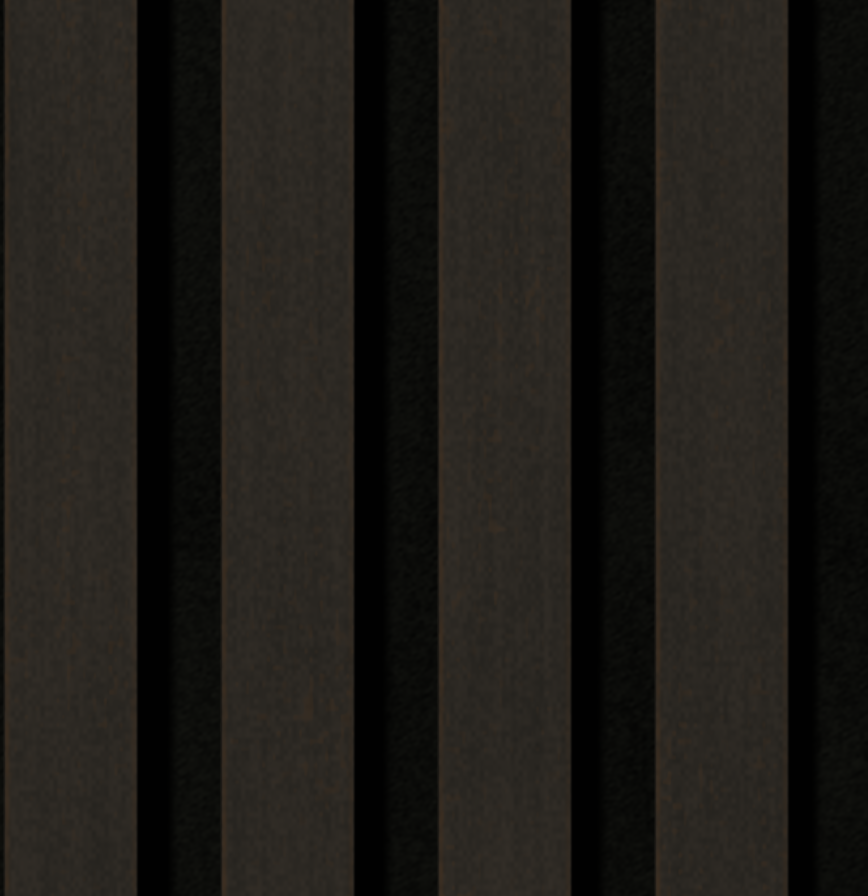
This texture is drawn by a Shadertoy shader. Its source:

```glsl
// Dark wooden slats standing on black felt, with a deep shadow beside each slat.

const float SLATS = 4.0;          // repeats across the canvas
const float SLAT_START = 0.019;   // left edge of a slat, in repeats
const float SLAT_WIDTH = 0.613;   // in repeats
const float SHADOW_WIDTH = 0.165; // first slat's shadow, in repeats
const float SHADOW_SHRINK = 0.010; // shadow narrowing per slat
const float EDGE_SOFTNESS = 0.009;
const float FINE_GRAIN = 210.0;   // speckles per canvas height

const vec3 WOOD_DARK = vec3(0.145, 0.136, 0.119);
const vec3 WOOD_LIGHT = vec3(0.200, 0.180, 0.155);
const vec3 WOOD_BROWN = vec3(0.270, 0.190, 0.120);
const vec3 FELT = vec3(0.043, 0.045, 0.036);
const vec3 SHADOW = vec3(0.003, 0.003, 0.002);

// Integer hash, 0..1
float hash(ivec2 cell) {
    uvec2 q = uvec2(cell) * uvec2(1597334673u, 3812015801u);
    uint n = (q.x ^ q.y) * 1597334673u;
    n = (n ^ (n >> 15)) * 2246822519u;
    n ^= n >> 13;
    return float(n >> 8) / 16777216.0;
}

// Smooth value noise, 0..1
float noise(vec2 p) {
    ivec2 i = ivec2(floor(p));
    vec2 f = fract(p);
    f = f * f * (3.0 - 2.0 * f);
    float low = mix(hash(i), hash(i + ivec2(1, 0)), f.x);
    float high = mix(hash(i + ivec2(0, 1)), hash(i + ivec2(1, 1)), f.x);
    return mix(low, high, f.y);
}

// Wood: long streaks, cloudy tone, fine speckle and warm flecks
vec3 woodColor(vec2 p, float slat) {
    vec2 q = p + vec2(0.0, 7.3 * slat);
    float streak = noise(q * vec2(95.0, 3.0)) + 0.6 * noise(q * vec2(190.0, 9.0) + 31.0);
    float cloud = noise(q * vec2(9.0, 5.0) + 11.0);
    float speckle = noise(q * vec2(FINE_GRAIN, 0.75 * FINE_GRAIN));
    float tone = 0.47 + 0.32 * (streak - 0.8) + 0.30 * (cloud - 0.5) + 0.60 * (speckle - 0.5);
    vec3 color = mix(WOOD_DARK, WOOD_LIGHT, tone);
    float fleck = noise(q * vec2(170.0, 110.0) + 57.0) * (0.6 + 0.4 * noise(q * vec2(40.0, 4.0)));
    return mix(color, WOOD_BROWN, 0.35 * smoothstep(0.55, 0.95, fleck));
}

// Felt: short slanted fibres over a patchy base
vec3 feltColor(vec2 p) {
    vec2 slanted = vec2(p.x + 0.6 * p.y, p.y - 0.6 * p.x);
    float fibre = noise(slanted * vec2(115.0, 210.0));
    float fuzz = noise(p * FINE_GRAIN + 19.0);
    float patchTone = noise(p * vec2(14.0, 7.0) + 5.0);
    return FELT * (0.35 + 0.55 * fibre + 0.45 * fuzz + 0.35 * patchTone);
}

void mainImage(out vec4 fragColor, in vec2 fragCoord) {
    vec2 p = fragCoord / iResolution.y;
    float x = SLATS * fragCoord.x / iResolution.x - SLAT_START;
    float slat = floor(x);
    float along = fract(x);
    float soft = max(EDGE_SOFTNESS, SLATS / iResolution.x);

    // Signed distance to the nearest slat, negative inside
    float fromCenter = fract(x - 0.5 * SLAT_WIDTH + 0.5) - 0.5;
    float dist = abs(fromCenter) - 0.5 * SLAT_WIDTH;

    // Felt emerging from the shadow
    float shadowEnd = SLAT_WIDTH + SHADOW_WIDTH - SHADOW_SHRINK * slat;
    float lit = smoothstep(shadowEnd - 0.035, shadowEnd + 0.035, along);
    vec3 color = mix(SHADOW, feltColor(p), lit);

    // Slat with worn brown rims, stronger on the left
    vec3 wood = woodColor(p, slat);
    float rim = exp(-pow((dist + 0.014) / 0.012, 2.0));
    float wear = 0.5 + 0.7 * noise(vec2(7.0 * slat, p.y * 70.0));
    wood = mix(wood, WOOD_BROWN, rim * wear * (fromCenter < 0.0 ? 0.50 : 0.28));
    color = mix(color, wood, 1.0 - smoothstep(-soft, soft, dist));

    fragColor = vec4(color, 1.0);
}
```
